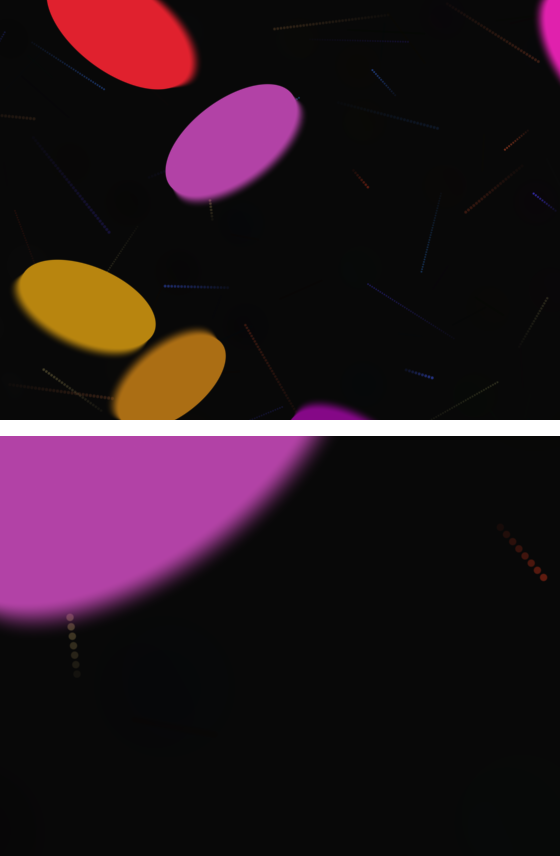
Top: the whole. Bottom: its middle third, enlarged.
A Shadertoy shader for this background:

```glsl
// Bright tilted ellipses, each blurred on one side, over a near-black field
// crossed by dotted trails that fade from head to tail. Trails are scattered
// by a jittered grid; faint cellular patches tint the dark ground.

const int DISCS = 6;

// Centre x, centre y, long radius, tilt
const vec4 discShape[DISCS] = vec4[DISCS](
    vec4(0.281, 0.931, 0.198, -0.64), vec4(0.550, 0.667, 0.182, 0.644),
    vec4(0.210, 0.276, 0.171, -0.405), vec4(0.410, 0.089, 0.151, 0.672),
    vec4(0.826, -0.080, 0.156, -0.52), vec4(1.429, 0.870, 0.182, -0.96));

// Red, green, blue, direction of the blurred side
const vec4 discPaint[DISCS] = vec4[DISCS](
    vec4(0.88, 0.13, 0.18, 0.1), vec4(0.70, 0.26, 0.65, -0.9),
    vec4(0.72, 0.52, 0.06, -2.3), vec4(0.67, 0.43, 0.08, 2.4),
    vec4(0.52, 0.03, 0.53, 0.9), vec4(0.88, 0.13, 0.68, -2.9));

float hash(float n) {
    return fract(sin(n * 12.9898 + 4.1) * 43758.5);
}

vec2 hash2(vec2 cell) {
    float n = dot(cell, vec2(7.3, 31.7));
    return vec2(hash(n), hash(n + 5.7));
}

// Distance to the nearest jittered feature point
float cellular(vec2 p) {
    float nearest = 2.0;
    for (int y = -1; y <= 1; y++)
    for (int x = -1; x <= 1; x++) {
        vec2 cell = floor(p) + vec2(x, y);
        nearest = min(nearest, length(cell + hash2(cell) - p));
    }
    return nearest;
}

// Coverage of an ellipse with one sharp and one soft side
float discMask(vec2 p, vec4 shape, float softAngle, float px) {
    float c = cos(shape.w), s = sin(shape.w);
    vec2 radii = shape.z * vec2(1.0, 0.52);
    vec2 q = ((p - shape.xy) * mat2(c, s, -s, c)) / radii;
    vec2 gradient = q / radii;
    float slope = max(length(gradient), 1e-3);
    float dist = (length(q) - 1.0) * length(q) / slope;
    float a = softAngle - shape.w;
    float facing = dot(gradient / slope, vec2(cos(a), sin(a)));
    float blur = 0.032 * smoothstep(0.1, 1.0, facing);
    return pow(1.0 - smoothstep(-px, px + blur, dist), 1.4);
}

// A row of round dots, brightest at the head
float dottedTrail(vec2 p, vec2 head, vec2 dir, float len, float radius, float px) {
    float gap = radius * 1.5 + 0.0032;
    vec2 q = vec2(dot(p - head, dir), dot(p - head, vec2(-dir.y, dir.x)));
    float k = clamp(round(q.x / gap), 0.0, floor(len / gap));
    float fade = 1.0 - 0.85 * k * gap / len;
    float dist = length(q - vec2(k * gap, 0.0)) - radius;
    return fade * (1.0 - smoothstep(-px, px, dist));
}

// Blue to cyan for the lower half of h, rust to olive for the upper half
vec3 trailColour(float h) {
    vec3 cool = mix(vec3(0.25, 0.10, 0.75), vec3(0.12, 0.52, 0.75), h * 2.0);
    vec3 warm = mix(vec3(0.62, 0.16, 0.08), vec3(0.42, 0.42, 0.26), h * 2.0 - 1.0);
    return h < 0.5 ? cool : warm;
}

void mainImage(out vec4 fragColor, in vec2 fragCoord) {
    vec2 p = fragCoord / iResolution.y;
    float aspect = iResolution.x / iResolution.y;
    float px = 1.0 / iResolution.y;

    // Ground with faint patches
    float patches = 1.0 - smoothstep(0.08, 0.3, cellular(p * 4.0));
    vec3 colour = vec3(0.031) + patches * 0.006 * sin(vec3(5.0, 7.0, 9.0) * p.x + 4.0 * p.y);

    // Almost invisible old strokes
    for (int i = 0; i < 30; i++) {
        float n = float(i) * 3.7 + 90.0;
        vec2 head = vec2(hash(n) * aspect, hash(n + 0.3));
        float angle = 6.283 * hash(n + 0.6);
        vec2 dir = vec2(cos(angle), sin(angle));
        float along = clamp(dot(p - head, dir), 0.0, 0.05 + 0.15 * hash(n + 0.9));
        float stroke = 1.0 - smoothstep(0.001, 0.004, length(p - head - dir * along));
        colour += stroke * 0.016 * (vec3(hash(n + 1.2), hash(n + 1.5), hash(n + 1.8)) - 0.6);
    }

    // Dotted trails, one per grid cell; long ones are dimmer
    for (int i = 0; i < 30; i++) {
        float n = float(i) * 5.3 + 2.0;
        vec2 cell = vec2(i % 6, i / 6) + vec2(hash(n), hash(n + 0.4));
        vec2 head = cell / vec2(6.0, 5.0) * vec2(aspect, 1.0);
        float angle = 6.283 * hash(n + 0.8);
        float reach = hash(n + 1.2);
        float radius = mix(0.0017, 0.0042, pow(hash(n + 1.6), 2.0));
        float glow = mix(1.0, 0.4, reach) * mix(0.3, 1.0, hash(n + 2.0));
        float dots = dottedTrail(p, head, vec2(cos(angle), sin(angle)),
                                 0.03 + 0.28 * reach, radius, px);
        colour = mix(colour, trailColour(hash(n + 2.4)), dots * glow);
    }

    // Large ellipses on top
    for (int i = 0; i < DISCS; i++) {
        float mask = discMask(p, discShape[i], discPaint[i].w, px);
        colour = mix(colour, discPaint[i].rgb, mask);
    }
    fragColor = vec4(colour, 1.0);
}
```
